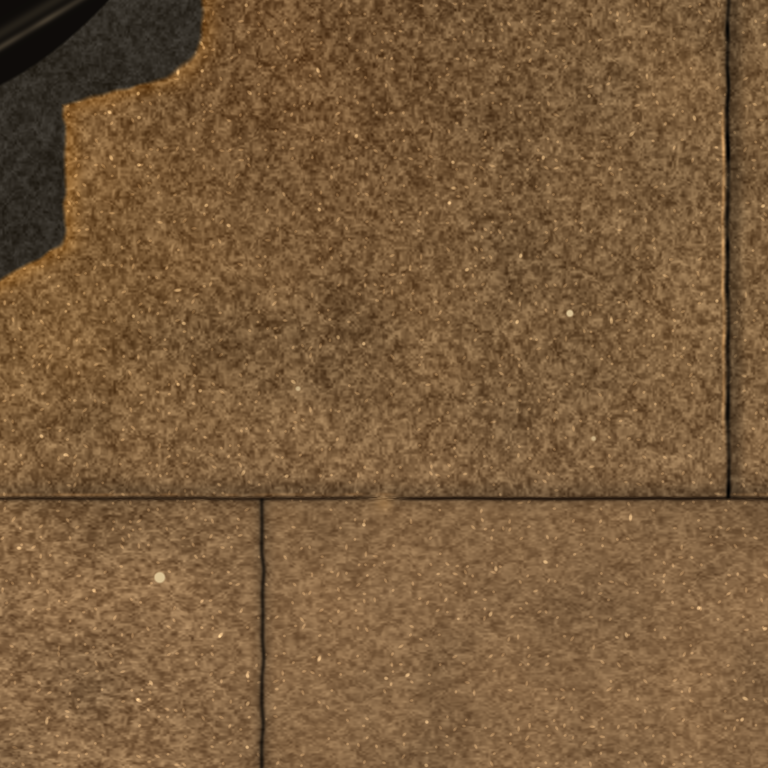
A WebGL 1 fragment shader for this texture:

```glsl
precision highp float;
// Sunlit brown paving slabs with thin joints, a stepped cool shadow and a
// dark glossy band in the upper left corner. Layered value noise makes the
// stone grain, hashed grid cells scatter flecks, distances shape the rest.
uniform vec2 u_resolution;

float hash(vec2 p) {
  vec3 q = fract(vec3(p.xyx) * 0.1031);
  q += dot(q, q.yzx + 33.33);
  return fract((q.x + q.y) * q.z);
}

float noise(vec2 p) {
  vec2 i = floor(p), f = fract(p);
  f = f * f * (3.0 - 2.0 * f);
  float low = mix(hash(i), hash(i + vec2(1.0, 0.0)), f.x);
  float high = mix(hash(i + vec2(0.0, 1.0)), hash(i + 1.0), f.x);
  return mix(low, high, f.y);
}

float fbm(vec2 p) {
  float sum = 0.0, weight = 0.5;
  for (int i = 0; i < 4; i++) {
    sum += weight * noise(p);
    p = mat2(1.6, 1.2, -1.2, 1.6) * p + 17.3;
    weight *= 0.5;
  }
  return sum;
}

float smoothMax(float a, float b, float k) {
  float h = max(k - abs(a - b), 0.0) / k;
  return max(a, b) + h * h * k * 0.25;
}

// Soft bump of the given half width around zero.
float band(float d, float width) {
  return exp(-d * d / (width * width));
}

float inside(float d, float blur) {
  return 1.0 - smoothstep(-blur, blur, d);
}

float spot(vec2 p, vec2 center, float radius) {
  return inside(length(p - center) - radius, 0.0018);
}

// Short, randomly turned flecks, at most one in each grid cell.
float flecks(vec2 p, float scale, float density, float size) {
  vec2 cell = floor(p * scale);
  vec2 center = 0.25 + 0.5 * vec2(hash(cell + 3.1), hash(cell + 71.7));
  vec2 d = fract(p * scale) - center;
  float angle = 6.2832 * hash(cell + 29.5);
  d = mat2(cos(angle), sin(angle), -sin(angle), cos(angle)) * d;
  d.x *= mix(0.45, 1.0, hash(cell + 11.9));
  return step(hash(cell + 47.3), density) * inside(length(d) - size, size * 0.6);
}

// Stone tone: darker at the top centre, warm on the left, paler below.
vec3 stoneColor(vec2 p) {
  vec3 tone = mix(vec3(0.51, 0.39, 0.265), vec3(0.475, 0.363, 0.238), smoothstep(0.2, 0.6, p.y));
  float shade = band(length((p - vec2(0.38, 0.93)) * vec2(1.0, 0.9)), 0.3);
  tone = mix(tone, vec3(0.40, 0.285, 0.17), 0.75 * shade);
  float warm = band(length((p - vec2(0.04, 0.67)) * vec2(1.0, 0.8)), 0.22);
  tone = mix(tone, vec3(0.51, 0.365, 0.20), 0.6 * warm);
  return tone * (0.87 + 0.28 * fbm(p * 9.0));
}

float grain(vec2 p, float lower) {
  vec2 q = p * mix(vec2(1.0), vec2(0.8, 1.15), lower);
  q += 0.004 * (vec2(noise(p * 70.0), noise(p * 70.0 + 40.0)) - 0.5);
  float coarse = noise(q * 155.0) - 0.5;
  float fine = noise(q * 290.0 + 9.0) - 0.5;
  float clumps = noise(q * 62.0 + 5.0) - 0.5;
  float rough = mix(1.0, 0.72, lower * smoothstep(0.2, 0.4, p.x));
  return rough * (0.19 * coarse + 0.17 * fine + 0.07 * clumps);
}

vec3 addJoints(vec3 color, vec2 p, float lower) {
  float wobble = 0.003 * (noise(p * 35.0) - 0.5);
  float patchy = noise(p * 50.0 + 8.0);
  // Long horizontal joint, crispest to the right of a gritty gap.
  float y = p.y - 0.351 + wobble * 0.5;
  float gap = band(p.x - 0.5, 0.022);
  float crisp = smoothstep(0.51, 0.53, p.x) * (1.0 - smoothstep(0.93, 0.95, p.x));
  color *= 1.0 - 0.2 * band(y - 0.006, 0.014);
  color = mix(color, vec3(0.13, 0.085, 0.05), band(y, 0.0026) * mix(0.75, 0.95, crisp) * (1.0 - gap));
  color += vec3(0.13, 0.09, 0.05) * band(y - 0.005, 0.002) * (1.0 - crisp) * patchy;
  color += vec3(0.22, 0.17, 0.10) * gap * band(y + 0.003, 0.012) * (patchy - 0.2);
  // Right joint with a sunlit lip on its left side.
  float x = p.x - 0.948 + wobble;
  float upper = 1.0 - lower;
  color *= 1.0 - upper * (0.3 * band(x - 0.007, 0.012) + 0.55 * band(x, 0.003) * (0.5 + patchy));
  float lip = smoothstep(0.36, 0.52, p.y) * (1.0 - smoothstep(0.84, 0.87, p.y));
  color += vec3(0.24, 0.18, 0.11) * lip * upper * band(x + 0.006, 0.0025) * (0.4 + patchy);
  // Left joint below the horizontal one.
  x = p.x - 0.342 + wobble;
  return color * (1.0 - lower * (0.2 * band(x, 0.010) + 0.5 * band(x, 0.003)));
}

void main() {
  vec2 p = gl_FragCoord.xy / u_resolution;
  float lower = inside(p.y - 0.351, 0.002);
  float texture = grain(p, lower);
  vec3 color = stoneColor(p) + texture * vec3(1.0, 0.9, 0.72);
  color += vec3(0.17, 0.14, 0.10) * flecks(p, 85.0, 0.22, 0.14);
  color += vec3(0.32, 0.28, 0.21) * flecks(p + 0.37, 34.0, 0.06, 0.07);
  color = addJoints(color, p, lower);

  // Pale chips.
  float chips = spot(p, vec2(0.742, 0.592), 0.0045) + spot(p, vec2(0.208, 0.248), 0.007);
  chips += 0.8 * (spot(p, vec2(0.388, 0.494), 0.003) + spot(p, vec2(0.773, 0.429), 0.003));
  color = mix(color, vec3(0.86, 0.76, 0.58), min(chips, 1.0));

  // Shadow: a rounded lobe above a narrow step.
  vec2 q = p + 0.005 * (vec2(noise(p * 60.0), noise(p * 60.0 + 20.0)) - 0.5);
  float lobe = smoothMax(q.x - 0.264, 0.865 + 0.25 * (q.x - 0.085) - q.y, 0.07);
  float stepDown = smoothMax(q.x - 0.084, 0.635 + 0.57 * q.x - q.y, 0.01);
  float shadow = min(lobe, stepDown);
  color += vec3(0.06, 0.025, -0.02) * band(max(shadow, 0.0), 0.018);
  vec3 shaded = vec3(0.19, 0.17, 0.14) + texture * 0.4 + 0.05 * (fbm(p * 14.0) - 0.5);
  color = mix(color, shaded, inside(shadow, 0.004));

  // Glossy dark band with a pale streak.
  float edge = 0.889 + 0.5 * p.x + 2.0 * p.x * p.x - p.y;
  vec3 gloss = vec3(0.055, 0.045, 0.035);
  float streak = p.y - 0.938 - 0.6 * p.x;
  gloss += vec3(0.25, 0.22, 0.17) * band(streak, 0.005) * (0.5 + 0.5 * noise(p * 30.0));
  gloss += vec3(0.09, 0.08, 0.06) * band(streak - 0.018, 0.008);
  color = mix(color, gloss, inside(edge, 0.003));
  gl_FragColor = vec4(clamp(color, 0.0, 1.0), 1.0);
}
```
